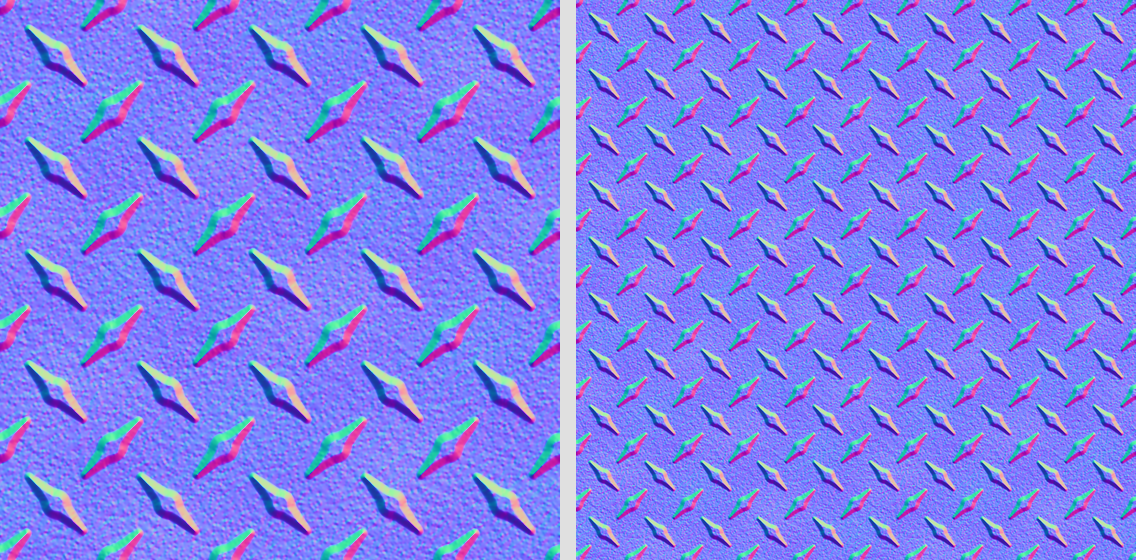
Left, the tile; right, the same tile 2 across and 2 down.
This texture map is drawn by a three.js fragment shader. Its source:

```glsl
// Tangent-space normal map of diamond tread plate with a finely pebbled surface.
varying vec2 vUv;

#define REPEATS 5.0        // cells across and down, two lozenges in each
#define HALF_LENGTH 0.339  // lozenge centre to tip centre, in cells
#define WAIST 0.113        // half width at the middle
#define TIP 0.043          // radius of the tips
#define BOSS 0.135         // radius of the round swelling in the middle
#define BEVEL 0.075        // width of the sloped rim
#define STEEPNESS 2.6      // mean slope of the rim
#define GRAIN_CELLS 160.0  // pebbles across the tile
#define GRAIN 1.9          // slope of the pebbles
#define WAVE 0.035         // slope of the broad undulation

const float TAU = 6.2831853;

vec3 hash3(vec2 p) {
  vec3 k = vec3(dot(p, vec2(127.1, 311.7)), dot(p, vec2(269.5, 183.3)), dot(p, vec2(113.5, 71.9)));
  return fract(sin(k) * 43758.545);
}

float smoothMin(float a, float b, float k) {
  float h = max(k - abs(a - b), 0.0) / k;
  return min(a, b) - 0.25 * k * h * h;
}

// Signed distance to a tapered lozenge with a boss; x runs along its length.
float lozenge(vec2 p) {
  p = abs(p);
  float taper = (WAIST - TIP) / HALF_LENGTH;
  float c = sqrt(1.0 - taper * taper);
  float along = p.x * c - p.y * taper;
  float body = along > c * HALF_LENGTH
    ? length(p - vec2(HALF_LENGTH, 0.0)) - TIP
    : p.y * c + p.x * taper - WAIST;
  return smoothMin(body, length(p) - BOSS, 0.025);
}

// Height of the plate: falling lozenges at cell centres, rising ones at corners.
float treadHeight(vec2 p) {
  vec2 a = fract(p) - 0.5;
  vec2 b = fract(p + 0.5) - 0.5;
  float falling = lozenge(vec2(a.x - a.y, a.x + a.y) * 0.70711);
  float rising = lozenge(vec2(b.x + b.y, b.x - b.y) * 0.70711);
  float inside = -min(falling, rising);
  return STEEPNESS * BEVEL * smoothstep(0.0, BEVEL, inside);
}

vec2 treadSlope(vec2 p) {
  vec2 e = vec2(0.012, 0.0);
  return vec2(treadHeight(p + e.xy) - treadHeight(p - e.xy),
              treadHeight(p + e.yx) - treadHeight(p - e.yx)) / (2.0 * e.x);
}

// Slope of wrapped cellular pebbles: one soft bump or dent per cell.
vec2 pebbleSlope(vec2 uv, float cells) {
  vec2 p = uv * cells;
  vec2 cell = floor(p);
  vec2 slope = vec2(0.0);
  for (int j = -1; j <= 1; j++) {
    for (int i = -1; i <= 1; i++) {
      vec2 id = cell + vec2(float(i), float(j));
      vec3 rnd = hash3(mod(id, cells));
      vec2 d = p - id - rnd.xy;
      slope += (2.0 * rnd.z - 1.0) * d * exp(-4.0 * dot(d, d));
    }
  }
  return slope;
}

// Broad unevenness from layered sines of whole frequency.
vec2 waveSlope(vec2 uv) {
  vec2 q = uv * TAU;
  return vec2(sin(2.0 * q.x + q.y + 1.0) + sin(3.0 * q.y - q.x),
              sin(3.0 * q.x - 2.0 * q.y) + sin(q.x + 4.0 * q.y + 2.0));
}

void main() {
  vec2 slope = treadSlope(vUv * REPEATS);
  slope += GRAIN * pebbleSlope(vUv, GRAIN_CELLS);
  slope += 0.35 * GRAIN * pebbleSlope(vUv, GRAIN_CELLS * 0.5);
  slope += WAVE * waveSlope(vUv);
  vec3 normal = normalize(vec3(-slope, 1.0));
  gl_FragColor = vec4(normal * 0.5 + 0.5, 1.0);
}
```
